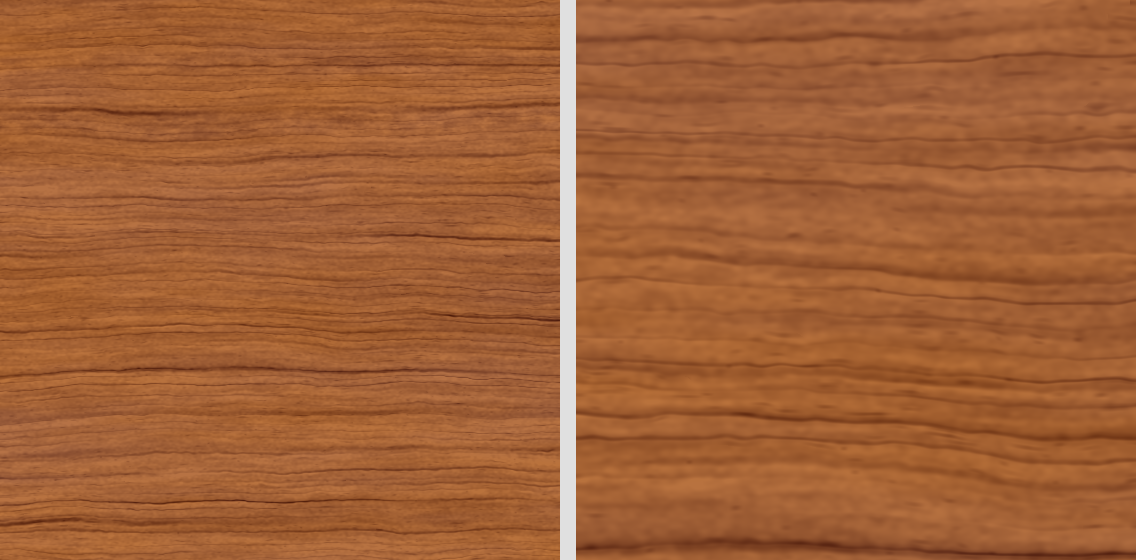
Left: the whole. Right: its middle third, enlarged.
Write a WebGL 1 fragment shader that draws this texture.

```glsl
precision highp float;
// Warm brown wood veneer with nearly horizontal grain.
// Warped, jittered rows give the growth lines; stretched noise gives fibres,
// sparse cells give pores, and a skewed fine noise gives the surface tooth.
uniform vec2 u_resolution;

float hash(vec2 p) {
  vec3 q = fract(vec3(p.xyx) * 0.1031);
  q += dot(q, q.yzx + 33.33);
  return fract((q.x + q.y) * q.z);
}

float noise(vec2 p) {
  vec2 i = floor(p), f = fract(p);
  f = f * f * (3.0 - 2.0 * f);
  return mix(mix(hash(i), hash(i + vec2(1.0, 0.0)), f.x),
             mix(hash(i + vec2(0.0, 1.0)), hash(i + 1.0), f.x), f.y);
}

float fbm(vec2 p) {
  float sum = 0.0, amp = 0.5;
  for (int k = 0; k < 4; k++) {
    sum += amp * noise(p);
    p = p * 2.03 + 17.3;
    amp *= 0.5;
  }
  return sum / 0.9375;
}

// One irregular growth line per row: x = soft shaded side, y = dark core.
vec2 growthLines(vec2 p, float rows, float seed) {
  float v = p.y * rows + 1.2 * noise(vec2(seed, p.y * rows * 0.4));
  float row = floor(v);
  float r = hash(vec2(row, seed));
  float d = fract(v) - mix(0.14, 0.4, r);
  float halo = 1.0 - smoothstep(0.0, mix(0.3, 0.58, hash(vec2(row, seed + 5.0))), d);
  halo *= halo * smoothstep(-0.12, 0.01, d);
  float core = smoothstep(-0.1, 0.0, d) * (1.0 - smoothstep(0.02, 0.14, d));
  float along = noise(vec2(p.x * 2.5 + r * 40.0, row + seed));
  float broken = noise(vec2(p.x * 11.0 + r * 90.0, row * 3.0 + seed));
  float strength = mix(0.3, 1.0, hash(vec2(row, seed + 9.0)));
  return vec2(halo * strength * (0.4 + 0.8 * along),
              core * strength * smoothstep(0.2, 0.9, 0.5 * (along + broken)));
}

// Thin dark dashes with tapered ends, gathered where the density is high.
float pores(vec2 p, vec2 cells, float density) {
  vec2 g = p * cells;
  float row = floor(g.y);
  g.x += hash(vec2(row, 3.0)) * 20.0;
  vec2 id = vec2(floor(g.x), row);
  vec2 f = fract(g);
  float halfLength = mix(0.12, 0.48, hash(id + 31.0));
  float dash = 1.0 - smoothstep(0.0, halfLength, abs(f.x - 0.5));
  dash *= 1.0 - smoothstep(0.05, 0.5, abs(f.y - 0.5));
  return dash * step(1.0 - density, hash(id + 7.0)) * mix(0.5, 1.2, hash(id + 13.0));
}

void main() {
  vec2 p = gl_FragCoord.xy / u_resolution.y;

  // Slow bends of the grain, with small wobbles
  vec2 g = p;
  g.y += 0.030 * (noise(vec2(p.x * 3.0, p.y * 4.0 + 2.0)) - 0.5);
  g.y += 0.012 * (noise(vec2(p.x * 8.0, p.y * 13.0)) - 0.5);
  g.y += 0.004 * (noise(vec2(p.x * 28.0, p.y * 50.0)) - 0.5);
  g.y += 0.002 * (noise(vec2(p.x * 90.0, p.y * 120.0)) - 0.5);

  // Broad bands, streaks and fibres
  float tone = 0.658;
  tone += 0.050 * (noise(vec2(g.x * 1.3, g.y * 10.0)) - 0.5);
  tone += 0.120 * (fbm(vec2(g.x * 3.0, g.y * 48.0)) - 0.5);
  float fibre = noise(vec2(g.x * 15.0, g.y * 190.0));
  float hair = noise(vec2(g.x * 34.0 + 9.0, g.y * 256.0));
  tone += 0.070 * (fibre - 0.5) + 0.055 * (hair - 0.5);

  // Growth lines, calmer toward the top
  float calm = smoothstep(0.64, 0.76, g.y);
  vec2 wide = growthLines(g, 27.0, 1.0);
  vec2 narrow = growthLines(g, 58.0, 60.0);
  float rough = 0.4 + 0.7 * fibre + 0.5 * hair;
  tone -= rough * (wide.x * 0.105 + narrow.x * 0.065) * (1.0 - 0.3 * calm);
  tone -= rough * (wide.y * 0.165 + narrow.y * 0.110);

  // Two mottled bands in the upper part
  float band = smoothstep(0.032, 0.012, abs(g.y - 0.775))
             + 0.7 * smoothstep(0.030, 0.010, abs(g.y - 0.885));
  float mottle = fbm(p * vec2(45.0, 80.0));
  tone -= band * (0.022 + 0.16 * (mottle - 0.5));

  // Pores and surface tooth
  float cluster = smoothstep(0.35, 0.85, noise(vec2(g.x * 4.0, g.y * 17.0) + 50.0));
  tone -= 0.085 * pores(g, vec2(20.0, 240.0), 0.03 + 0.20 * cluster);
  tone -= 0.060 * pores(g + 0.37, vec2(42.0, 256.0), 0.16);
  float tooth = noise(vec2(p.x * 150.0 + p.y * 90.0, p.y * 256.0 - p.x * 60.0));
  float speck = noise(p * vec2(210.0, 300.0) + 11.0);
  tone += 0.052 * (tooth - 0.5) + 0.030 * (speck - 0.5);
  tone = clamp(tone, 0.28, 0.72);

  // Brown ramp with drifts between orange and rose
  vec3 color = vec3(0.62, 0.365, 0.200) + (tone - 0.62) * vec3(1.0, 0.82, 0.50);
  float rose = noise(vec2(g.x * 2.0, g.y * 12.0) + 80.0) - 0.5 - 0.25 * calm + 0.5 * band * mottle;
  rose += 0.6 * (noise(vec2(g.x * 9.0, g.y * 70.0) + 30.0) - 0.5);
  color += rose * vec3(-0.014, 0.002, 0.042);
  gl_FragColor = vec4(color, 1.0);
}
```
